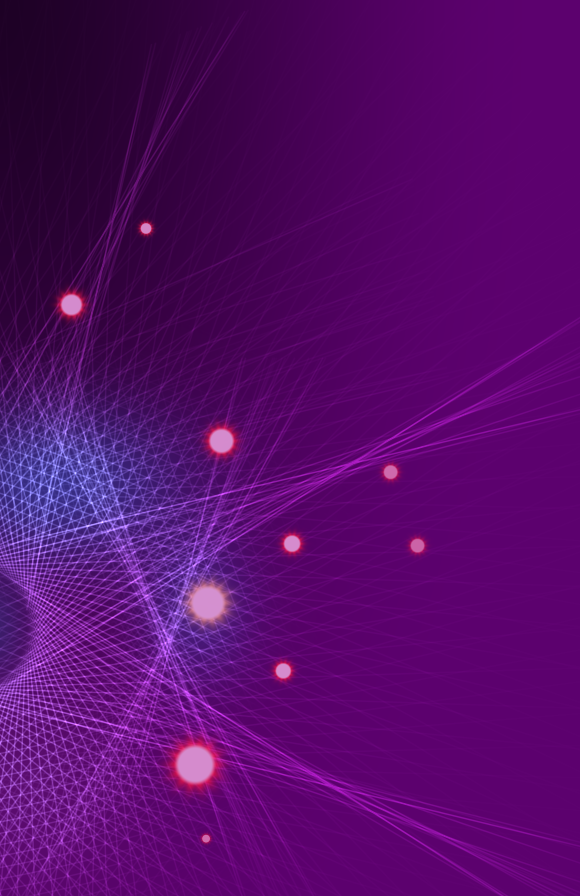
This background is drawn by a WebGL 1 fragment shader. Its source:

```glsl
precision highp float;
// Violet backdrop with a woven light mesh, twisted ray ribbons and glowing red sparks.
uniform vec2 u_resolution;

const float TAU = 6.28318;
const vec3 NIGHT = vec3(0.11, 0.005, 0.14);
const vec3 VIOLET = vec3(0.36, 0.005, 0.43);
const vec3 MAGENTA = vec3(0.62, 0.18, 0.66);
const vec3 ICE = vec3(0.62, 0.64, 0.86);
const vec3 BLUE = vec3(0.20, 0.29, 0.68);
const vec3 RED = vec3(0.96, 0.08, 0.28);
const vec3 PEACH = vec3(0.88, 0.50, 0.50);
const vec3 PEARL = vec3(0.83, 0.57, 0.83);

float hash(float n) {
  n = fract(n * 0.1031);
  n *= n + 33.33;
  return fract(n * (n + n));
}

// Soft elliptical falloff
float glow(vec2 p, vec2 center, vec2 size) {
  vec2 q = (p - center) / size;
  return exp(-dot(q, q));
}

// Thin antialiased stroke at distance d
float stroke(float d, float px) {
  return 1.0 - smoothstep(0.0, 0.0005 + px, d);
}

// Segment that fades out at both ends
float ray(vec2 p, vec2 a, vec2 b, float px) {
  vec2 ab = b - a;
  float t = clamp(dot(p - a, ab) / dot(ab, ab), 0.0, 1.0);
  float ends = smoothstep(-0.12, 0.12, t) * smoothstep(1.12, 0.80, t);
  return stroke(length(p - a - ab * t), px) * ends;
}

// Twisted ribbon: rays sweeping from a0-b0 to a1-b1, uneven inside, brightest at its borders
float ribbon(vec2 p, vec2 a0, vec2 b0, vec2 a1, vec2 b1, float px) {
  float sum = 0.0;
  for (int i = 0; i < 15; i++) {
    float n = float(i);
    float t = n / 14.0;
    float border = pow(abs(2.0 * t - 1.0), 8.0);
    float shift = (hash(n + 7.0) - 0.5) * 0.5 * (1.0 - border);
    float light = 0.15 + 0.30 * hash(n + 3.0) + 0.45 * border;
    sum += light * ray(p, mix(a0, a1, t), mix(b0, b1, t + shift), px);
  }
  return min(sum, 1.0);
}

// Crossing lines tangent to one circle, fading in beyond its rim
float tangents(vec2 p, vec2 center, float radius, float count, float rim, float px) {
  vec2 q = p - center;
  float r = length(q);
  float reach = sqrt(max(r * r - radius * radius, 0.0));
  float turn = acos(min(radius / r, 1.0));
  float angle = atan(q.y, q.x);
  vec2 cell = fract(vec2(angle + turn, angle - turn) * count / TAU) - 0.5;
  vec2 d = abs(cell) * reach * TAU / count;
  return (stroke(d.x, px) + stroke(d.y, px)) * smoothstep(radius, radius + rim, r);
}

// Parallel lines, slightly bent, whose normal points along the given angle
float hatch(vec2 p, float angle, float gap, float bend, float px) {
  vec2 n = vec2(cos(angle), sin(angle));
  float along = dot(p, vec2(-n.y, n.x));
  float u = dot(p, n) + bend * along * along;
  return stroke(abs(fract(u / gap) - 0.5) * gap, px);
}

// Pale disc with a tight, slightly spiky halo
vec3 spark(vec3 color, vec2 p, vec2 center, float radius, vec3 halo, float power) {
  vec2 q = p - center;
  float d = length(q) / radius;
  float spikes = 1.0 + 0.06 * cos(atan(q.y, q.x) * 14.0);
  float aura = exp(-3.2 * pow(max(d / spikes - 0.85, 0.0), 1.4));
  color = mix(color, halo, aura * power * 0.95);
  return mix(color, PEARL, (1.0 - smoothstep(0.8, 1.1, d)) * power);
}

void main() {
  float px = 1.0 / u_resolution.y;
  vec2 p = gl_FragCoord.xy * px;

  // Dark upper left corner opening into violet
  float dawn = length((p - vec2(0.0, 1.0)) * vec2(1.0, 0.47));
  vec3 color = mix(NIGHT, VIOLET, smoothstep(-0.05, 0.60, dawn));

  // Colored light under the mesh
  float upper = glow(p, vec2(0.06, 0.46), vec2(0.14, 0.085));
  float side = glow(p, vec2(0.22, 0.32), vec2(0.06, 0.08));
  float lower = glow(p, vec2(0.0, 0.13), vec2(0.15, 0.14));
  float cool = clamp(upper + 0.6 * side, 0.0, 1.0);
  color = mix(color, BLUE, 0.60 * cool);
  color = mix(color, vec3(0.42, 0.12, 0.52), 0.40 * lower);
  color = mix(color, vec3(0.22, 0.14, 0.44), 0.8 * glow(p, vec2(-0.01, 0.3), vec2(0.04, 0.06)));

  // Woven mesh around the hollow at the left border
  vec2 hub = vec2(-0.039, 0.30);
  float body = glow(p, vec2(0.02, 0.29), vec2(0.20, 0.27));
  float haze = glow(p, vec2(0.14, 0.36), vec2(0.38, 0.42));
  vec3 ink = mix(MAGENTA, ICE, clamp(cool + 0.7 * lower + 0.3 * body, 0.0, 1.0));
  float mesh = tangents(p, hub, 0.068, 96.0, 0.02, px) * (0.34 * body + 0.10 * haze);
  mesh += tangents(p, hub, 0.150, 120.0, 0.12, px) * (0.30 * body + 0.08 * haze);
  float weave = hatch(p, 1.15, 0.0125, 0.25, px) + hatch(p, 0.45, 0.0140, -0.2, px);
  mesh += weave * (0.32 * upper + 0.25 * side);
  float net = hatch(p, 2.55, 0.0135, 0.3, px) + hatch(p, 1.75, 0.0125, -0.3, px);
  mesh += net * 0.28 * lower;
  color += ink * mesh * 0.85;

  // Ribbons: right, lower right, top, two steep ones and a faint wide fan
  float rays = 0.70 * ribbon(p, vec2(0.0, 0.39), vec2(0.67, 0.548), vec2(0.0, 0.23), vec2(0.67, 0.66), px);
  rays += 0.70 * ribbon(p, vec2(0.0, 0.212), vec2(0.67, 0.05), vec2(0.0, 0.362), vec2(0.67, -0.07), px);
  rays += 0.55 * ribbon(p, vec2(0.0, 0.557), vec2(0.273, 0.987), vec2(0.03, 0.32), vec2(0.169, 0.95), px);
  rays += 0.40 * ribbon(p, vec2(0.03, 0.0), vec2(0.36, 0.60), vec2(0.15, 0.12), vec2(0.27, 0.60), px);
  rays += 0.40 * ribbon(p, vec2(0.0, 0.62), vec2(0.35, 0.0), vec2(0.08, 0.60), vec2(0.27, 0.0), px);
  rays += 0.20 * ribbon(p, vec2(0.0, 0.60), vec2(0.46, 0.80), vec2(0.0, 0.46), vec2(0.50, 0.58), px);
  color += ink * rays * (0.45 + 0.50 * haze);

  // Five sparks along an arc
  for (int i = 0; i < 5; i++) {
    float k = float(i) - 2.0;
    float k2 = k * k;
    vec2 center = vec2(0.326 + 0.0345 * k - 0.0443 * k2, 0.3932 - 0.1283 * k - 0.0191 * k2 + 0.0054 * k2 * k2);
    float radius = 0.0095 - 0.0043 * k + 0.0019 * k2 + 0.0017 * k2 * k;
    color = spark(color, p, center, radius, RED, 0.95);
  }

  // Single sparks off the arc
  color = spark(color, p, vec2(0.163, 0.745), 0.0062, RED, 0.9);
  color = spark(color, p, vec2(0.436, 0.473), 0.0080, RED, 0.7);
  color = spark(color, p, vec2(0.466, 0.391), 0.0080, RED, 0.65);
  color = spark(color, p, vec2(0.232, 0.327), 0.0190, PEACH, 0.95);
  color = spark(color, p, vec2(0.230, 0.064), 0.0045, RED, 0.7);

  gl_FragColor = vec4(clamp(color, 0.0, 1.0), 1.0);
}
```
